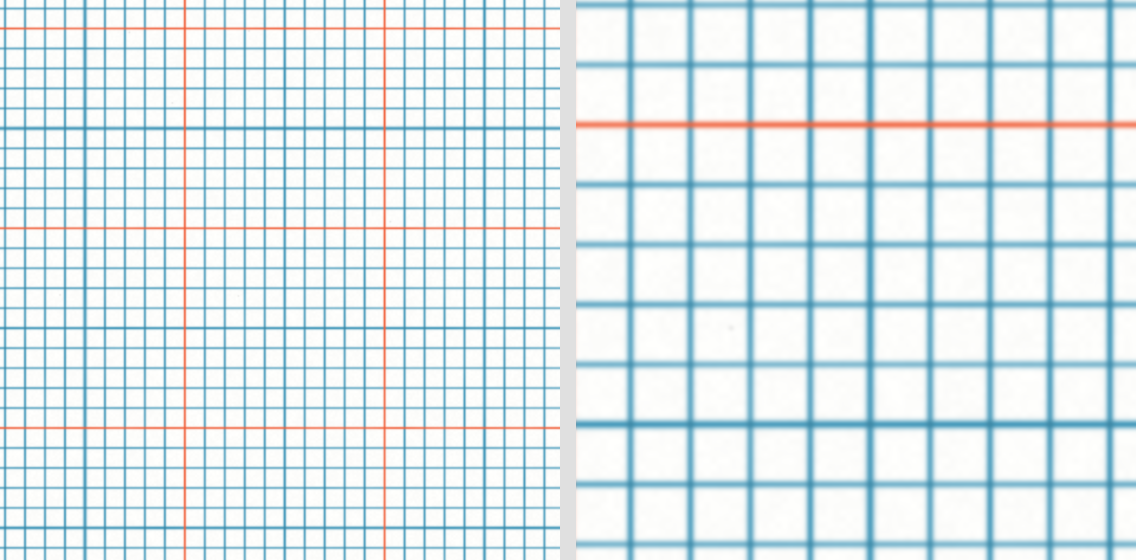
Left, the full canvas; right, a detail of the centre.
A WebGL 1 fragment shader for this pattern:

```glsl
precision highp float;
uniform vec2 u_resolution;

#define PITCH 0.03567
#define ORIGIN vec2(0.3301, 0.2357)
#define FINE_WIDTH 0.00172
#define HEAVY_WIDTH 0.00190
#define RED_WIDTH 0.00165
#define PAPER vec3(0.992, 0.992, 0.985)
#define BLUE vec3(0.27, 0.60, 0.73)
#define RED vec3(0.94, 0.37, 0.22)
#define GRAIN 0.014
#define WEAR 0.14

float hash(vec2 p) {
  return fract(sin(dot(p, vec2(12.9898, 78.233))) * 43758.5453);
}

float noise(vec2 p) {
  vec2 cell = floor(p), f = fract(p);
  f = f * f * (3.0 - 2.0 * f);
  float low = mix(hash(cell), hash(cell + vec2(1.0, 0.0)), f.x);
  float high = mix(hash(cell + vec2(0.0, 1.0)), hash(cell + 1.0), f.x);
  return mix(low, high, f.y);
}

// Soft ink profile, never narrower than the pixel grid can carry
float stroke(float d, float width) {
  float w = max(width, 0.5 / min(u_resolution.x, u_resolution.y));
  return exp(-0.5 * d * d / (w * w)) * min(1.0, width / w);
}

// Ink of one family of parallel lines: x = blue, y = red.
// heavySide is the direction in which the heavy lines swell most.
vec2 ruling(float across, float along, float heavySide, float fineInk) {
  float index = floor(across / PITCH + 0.5);
  float d = across - index * PITCH;
  float step10 = floor(mod(index + 0.5, 10.0));
  float worn = 1.0 - WEAR * noise(vec2(along * 14.0, index * 3.7 + heavySide * 40.0));

  if (step10 < 0.5) return vec2(0.0, 0.92 * worn * stroke(d, RED_WIDTH));

  if (abs(step10 - 5.0) < 0.5) {
    float side = (index - 5.0) * 0.1 * heavySide;
    float swell = clamp(max(side, -0.4 * side), 0.0, 1.0);
    return vec2(worn * stroke(d, HEAVY_WIDTH * (1.0 + 0.3 * swell)), 0.0);
  }
  float ink = fineInk * (0.95 + 0.1 * hash(vec2(index, heavySide)));
  return vec2(ink * worn * stroke(d, FINE_WIDTH), 0.0);
}

// Rare grey flecks, one candidate per cell
float flecks(vec2 p) {
  vec2 cell = floor(p * 24.0);
  vec2 center = 0.2 + 0.6 * vec2(hash(cell + 3.1), hash(cell + 7.7));
  float present = step(0.985, hash(cell + 19.0));
  return present * stroke(length(fract(p * 24.0) - center) / 24.0, 0.0014);
}

void main() {
  vec2 uv = gl_FragCoord.xy / u_resolution;
  vec2 p = uv - ORIGIN;

  // Paper with fine and broad mottling
  float mottle = noise(uv * 260.0) + 0.5 * noise(uv * 90.0) - 0.75;
  vec3 color = PAPER + GRAIN * mottle;
  color = mix(color, vec3(0.72), 0.22 * flecks(uv));

  // Horizontal lines print paler, fading toward the lower right
  float fade = 0.10 * uv.x * (1.0 - uv.y);
  vec2 horizontal = ruling(p.y, uv.x, 1.0, 0.78 - fade);
  vec2 vertical = ruling(p.x, uv.y, -1.0, 0.90);

  // Blue ink first, red ink on top
  color = mix(color, BLUE, horizontal.x);
  color = mix(color, BLUE * (1.0 - 0.12 * horizontal.x), vertical.x);
  color = mix(color, RED, 0.92 * horizontal.y);
  color = mix(color, RED, vertical.y);

  gl_FragColor = vec4(clamp(color, 0.0, 1.0), 1.0);
}
```
